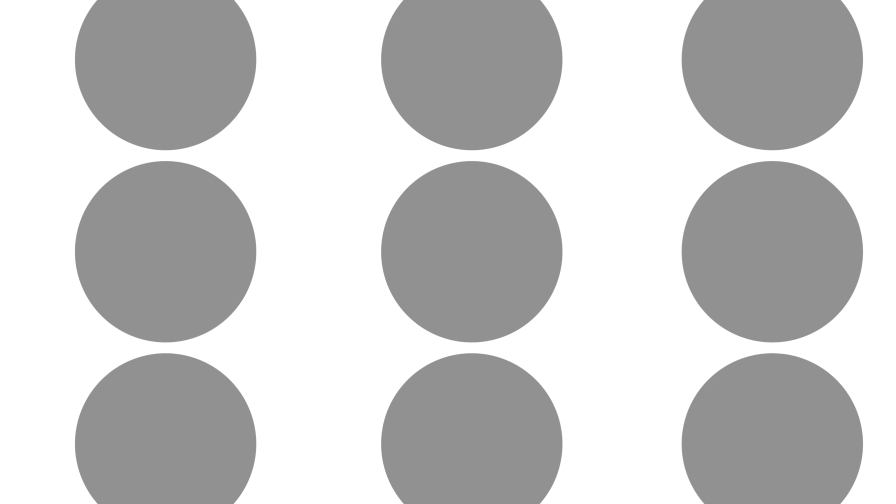
Reproduce this pattern procedurally as a WebGL 2 fragment shader.

```glsl
#version 300 es
precision highp float;

uniform vec2 u_resolution;
out vec4 fragColor;

// Lengths are fractions of the canvas height
const vec3 PAPER = vec3(1.0);
const vec3 DISC_GRAY = vec3(0.57);
const vec2 SPACING = vec2(0.6019, 0.3813);
const float RADIUS = 0.1799;
const vec2 MIDDLE_DISC = vec2(0.9361, 0.5005);
const float COLUMN_SHIFT = -0.0056; // offset of the outer columns

// Signed distance to the disc of the nearest grid cell
float discGrid(vec2 p) {
    vec2 cell = round((p - MIDDLE_DISC) / SPACING);
    vec2 center = MIDDLE_DISC + cell * SPACING;
    center.x += COLUMN_SHIFT * abs(cell.x);
    return length(p - center) - RADIUS;
}

void main() {
    float pixel = 1.0 / u_resolution.y;
    vec2 p = gl_FragCoord.xy * pixel;

    // Smooth the rim over about one pixel
    float coverage = 1.0 - smoothstep(-0.7 * pixel, 0.7 * pixel, discGrid(p));
    fragColor = vec4(mix(PAPER, DISC_GRAY, coverage), 1.0);
}
```
